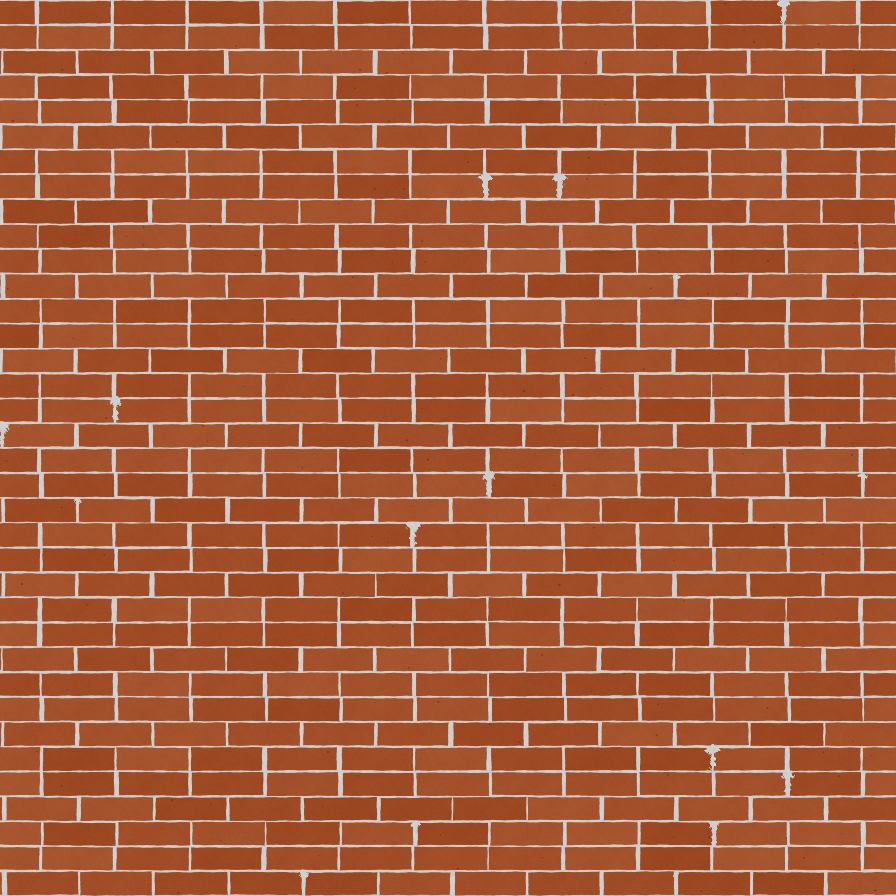
This texture is drawn by a WebGL 2 fragment shader. Its source:

```glsl
#version 300 es
precision highp float;
// Red brick wall: 12 bricks across, 36 courses down, every third course
// shifted by half a brick. Each brick is a box with hashed, wavy edges;
// hashed chips of mortar and dark cellular specks add wear.

uniform vec2 u_resolution;
out vec4 fragColor;

const float COURSES = 36.0;      // one unit is one course; a brick is 3 by 1
const float BRICK_LENGTH = 3.0;

float hash(vec2 p) {
  vec3 q = fract(p.xyx * vec3(0.1031, 0.1030, 0.0973));
  q += dot(q, q.yzx + 33.33);
  return fract((q.x + q.y) * q.z);
}

vec2 hash2(vec2 p) {
  return vec2(hash(p + 17.3), hash(p + 71.9));
}

// Layered sines, about -1 to 1
float waves(vec2 p) {
  return 0.5 * sin(p.x * 2.3 + 1.7 * sin(p.y * 1.9))
       + 0.3 * sin(p.y * 4.7 + 1.3 * sin(p.x * 3.1))
       + 0.2 * sin(p.x * 8.3 - p.y * 6.1);
}

// Horizontal start of a course, with a slow drift and small misalignment
float courseShift(float course) {
  float bond = mod(course, 3.0) == 2.0 ? 0.0 : 0.5 * BRICK_LENGTH;
  return bond + 0.15 * course / COURSES + 0.12 * (hash(vec2(course, 5.0)) - 0.3);
}

// Positive inside the brick, negative in the joint
float brickDepth(vec2 local, vec2 id) {
  vec2 low = hash2(id), high = hash2(id + 40.0), tilt = hash2(id + 80.0) - 0.5;
  float wobbleX = 0.012 * waves(vec2(local.y * 4.0, id.x * 3.7 + id.y));
  float wobbleY = 0.014 * waves(vec2(local.x * 2.5 + id.x * 5.1, id.y * 2.9));
  float slantX = 0.05 * tilt.x * (local.y - 0.5);
  float slantY = 0.02 * tilt.y * (local.x - 1.5);
  float left = local.x - 0.025 - 0.09 * low.x + slantX + wobbleX;
  float right = BRICK_LENGTH - local.x - 0.025 - 0.09 * high.x - slantX + wobbleX;
  float top = local.y - 0.022 - 0.035 * low.y + slantY + wobbleY;
  float bottom = 1.0 - local.y - 0.022 - 0.035 * high.y - slantY + wobbleY;
  return min(min(left, right), min(top, bottom));
}

// Distance to mortar chips: a ragged head at a joint, often with a streak below
float chipDistance(vec2 p) {
  float nearest = 10.0;
  float ragged = 0.07 * waves(p * 5.0) + 0.04 * waves(p.yx * 11.0);
  for (int i = 0; i < 18; i++) {
    vec2 seed = vec2(float(i) * 3.1, 9.0);
    float course = floor(hash(seed) * COURSES);
    float column = floor(hash(seed + 2.0) * 12.0);
    vec2 head = vec2(column * BRICK_LENGTH + courseShift(course), course + 0.12);
    vec2 d = p - head;
    float size = hash(seed + 4.0);
    float drop = 0.7 * step(0.55, size);
    float streak = length(d - vec2(0.0, clamp(d.y, 0.0, drop))) - 0.09;
    float blob = length(d * vec2(0.8, 1.1)) - mix(0.07, 0.22, size);
    nearest = min(nearest, min(streak, blob) + ragged);
  }
  return nearest;
}

// Sparse dark specks, one candidate per cell
float specks(vec2 p, float blur) {
  vec2 cell = floor(p * 1.5);
  vec2 center = 0.2 + 0.6 * hash2(cell);
  float radius = mix(0.03, 0.07, hash(cell + 3.0));
  float dist = length(fract(p * 1.5) - center);
  float present = step(0.93, hash(cell + 11.0));
  return present * (1.0 - smoothstep(radius - blur, radius + blur, dist));
}

void main() {
  vec2 uv = gl_FragCoord.xy / u_resolution;
  vec2 p = vec2(uv.x, 1.0 - uv.y) * COURSES;    // courses count from the top
  float blur = 0.6 * COURSES / min(u_resolution.x, u_resolution.y);

  // Brick under this point
  float course = floor(p.y);
  float along = p.x - courseShift(course);
  vec2 id = vec2(mod(floor(along / BRICK_LENGTH), 12.0), course);
  vec2 local = vec2(mod(along, BRICK_LENGTH), p.y - course);

  // Clay: a tone per brick, faint mottling and specks
  float tone = hash(id + 23.0) + 0.12 * waves(p * 1.3 + id * 2.0);
  vec3 clay = mix(vec3(0.605, 0.275, 0.125), vec3(0.655, 0.335, 0.185), tone);
  clay += 0.012 * (hash(floor(p * 14.0)) - 0.5);
  clay = mix(clay, vec3(0.38, 0.19, 0.12), 0.6 * specks(p, blur));

  // Joints and chips show the mortar
  vec3 mortar = vec3(0.81) + 0.015 * waves(p * 3.0);
  float brick = smoothstep(-blur, blur, brickDepth(local, id));
  brick *= smoothstep(-blur, blur, chipDistance(p));
  fragColor = vec4(mix(mortar, clay, brick), 1.0);
}
```
